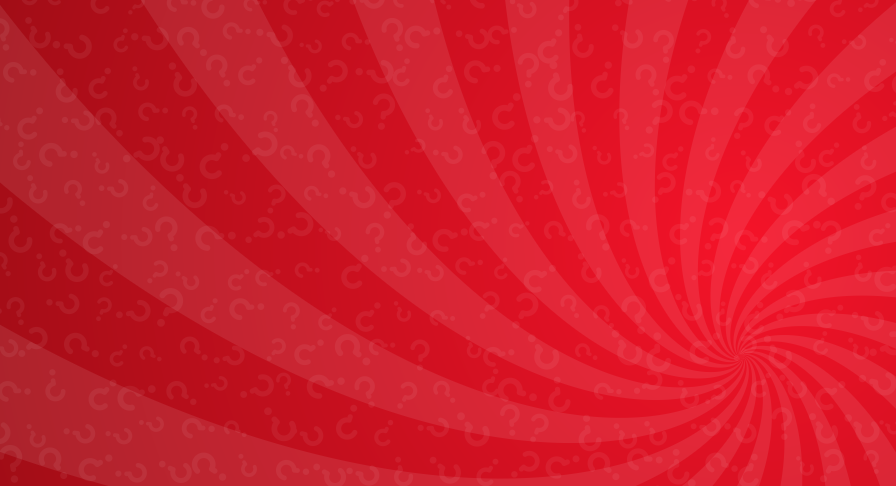
Give the GLSL for this background, as a Shadertoy shader.

```glsl
const float TAU = 6.2831853;
const vec2  SWIRL_CENTER = vec2(1.525, 0.266);
const float RAY_COUNT = 18.0;
const float SWIRL_TWIST = 0.506;   // radians per unit of log radius
const float SWIRL_PHASE = 1.218;   // angle of a ray edge at radius 1
const float RAY_ALPHA = 0.09;

const vec2  GLOW_CENTER = vec2(1.53, 0.50);
const float GLOW_RADIUS = 1.53;
const vec3  GLOW_RED = vec3(0.96, 0.075, 0.16);
const vec3  DEEP_RED = vec3(0.65, 0.05, 0.09);

const float MARK_CELL = 0.080;
const float MARK_MIN = 0.044;
const float MARK_MAX = 0.080;
const float MARK_JITTER = 0.40;
const float MARK_ALPHA = 0.06;

float hash(vec2 p) {
    return fract(sin(dot(p, vec2(127.1, 311.7))) * 43758.5453);
}

mat2 rotation(float angle) {
    float c = cos(angle), s = sin(angle);
    return mat2(c, s, -s, c);
}

// Distance to an arc centred on the +y axis
float arcDistance(vec2 p, float radius, float halfSpan) {
    vec2 tip = vec2(sin(halfSpan), cos(halfSpan));
    p.x = abs(p.x);
    return tip.y * p.x > tip.x * p.y ? length(p - tip * radius)
                                     : abs(length(p) - radius);
}

// Round-ended hook with a short stem and a dot, about one unit tall
float hookDistance(vec2 p) {
    float curve = arcDistance(rotation(TAU / 8.0) * (p - vec2(0.0, 0.2)), 0.25, 2.18);
    float stem = length(p - vec2(0.02, clamp(p.y, -0.15, -0.05)));
    float dotDistance = length(p - vec2(0.0, -0.42)) - 0.10;
    return min(min(curve, stem) - 0.075, dotDistance);
}

// Coverage of hooks scattered over a staggered, jittered grid
float hookPattern(vec2 p, float pixel) {
    vec2 base = floor(p / MARK_CELL);
    float nearest = 1.0;
    for (int j = -1; j <= 1; j++) {
        for (int i = -2; i <= 2; i++) {
            vec2 cell = base + vec2(i, j);
            vec2 jitter = vec2(hash(cell), hash(cell + 17.3)) - 0.5;
            float stagger = 0.5 * mod(cell.y, 2.0);
            vec2 center = (cell + 0.5 + vec2(stagger, 0.0) + MARK_JITTER * jitter) * MARK_CELL;
            float size = mix(MARK_MIN, MARK_MAX, hash(cell + 41.9));
            vec2 local = rotation(TAU * hash(cell + 73.1)) * (p - center) / size;
            nearest = min(nearest, hookDistance(local) * size);
        }
    }
    return clamp(0.5 - nearest / pixel, 0.0, 1.0);
}

// Coverage of the light rays along a logarithmic spiral
float swirlRays(vec2 p, float pixel) {
    float radius = max(length(p), 1e-4);
    float angle = atan(p.y, p.x) + SWIRL_TWIST * log(radius) - SWIRL_PHASE;
    float fromMiddle = abs(fract(angle * RAY_COUNT / TAU + 0.25) - 0.5);
    float edge = (0.25 - fromMiddle) * TAU / RAY_COUNT * radius
               / sqrt(1.0 + SWIRL_TWIST * SWIRL_TWIST);
    return clamp(0.5 + edge / pixel, 0.0, 1.0);
}

void mainImage(out vec4 fragColor, in vec2 fragCoord) {
    float pixel = 1.0 / iResolution.y;
    vec2 p = fragCoord * pixel;

    // Red glow, then translucent white rays and hooks
    float falloff = clamp(length(p - GLOW_CENTER) / GLOW_RADIUS, 0.0, 1.1);
    vec3 color = mix(GLOW_RED, DEEP_RED, falloff);
    color = mix(color, vec3(1.0), RAY_ALPHA * swirlRays(p - SWIRL_CENTER, pixel));
    color = mix(color, vec3(1.0), MARK_ALPHA * hookPattern(p, pixel));

    fragColor = vec4(color, 1.0);
}
```
